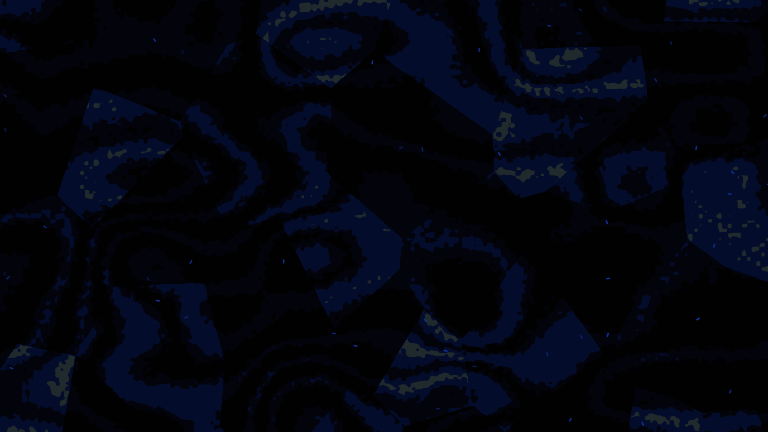
Write a Shadertoy shader that draws this background.

```glsl
// Dark night-blue camouflage: angular shards crossed by ragged contour bands and tiny sparks.

const vec3 BLACK = vec3(0.003, 0.003, 0.007);
const vec3 DUSK  = vec3(0.012, 0.013, 0.048);
const vec3 NAVY  = vec3(0.016, 0.047, 0.168);
const vec3 ASH   = vec3(0.125, 0.165, 0.172);
const vec3 SPARK = vec3(0.06, 0.20, 0.62);
const float PI = 3.14159;

// Integer hash of a lattice point, two values in 0..1
vec2 hash22(vec2 cell) {
    uvec2 v = uvec2(ivec2(cell) + 4096) * 1664525u + 1013904223u;
    v.x += v.y * 1664525u;
    v.y += v.x * 1664525u;
    v ^= v >> 16u;
    v.x += v.y * 1664525u;
    v.y += v.x * 1664525u;
    v ^= v >> 16u;
    return vec2(v & 65535u) / 65535.0;
}

float valueNoise(vec2 p) {
    vec2 i = floor(p), f = fract(p);
    f = f * f * f * (f * (f * 6.0 - 15.0) + 10.0);
    float low  = mix(hash22(i).x, hash22(i + vec2(1, 0)).x, f.x);
    float high = mix(hash22(i + vec2(0, 1)).x, hash22(i + vec2(1, 1)).x, f.x);
    return mix(low, high, f.y);
}

// Evenly spread tone per shard, with distinct dark and bright groups
float shardTone(vec2 cell) {
    float h = fract(dot(cell, vec2(0.7549, 0.5698)) + 0.31);
    return smoothstep(0.32, 0.96, h);
}

// Tone of the nearest Voronoi shard, smoothed across its border
float shards(vec2 p, float pixel) {
    vec2 base = floor(p), near = vec2(0), next = vec2(0);
    float dNear = 1e3, dNext = 1e3, toneNear = 0.0, toneNext = 0.0;
    for (int y = -2; y <= 2; y++)
    for (int x = -2; x <= 2; x++) {
        vec2 cell = base + vec2(x, y);
        vec2 seed = cell + hash22(cell + 57.0);
        float d = dot(seed - p, seed - p);
        if (d < dNear) {
            dNext = dNear; next = near; toneNext = toneNear;
            dNear = d; near = seed; toneNear = shardTone(cell);
        } else if (d < dNext) {
            dNext = d; next = seed; toneNext = shardTone(cell);
        }
    }
    float border = (dNext - dNear) / (2.0 * max(distance(near, next), 1e-3));
    return mix(toneNext, toneNear, clamp(0.5 + border / pixel, 0.0, 1.0));
}

// Wavy contour lines of a smooth height field, 0..1
float contours(vec2 p, float count) {
    float height = valueNoise(p) + 0.4 * valueNoise(p * 2.1 + 17.0);
    return 0.5 + 0.5 * sin(2.0 * PI * count * height);
}

// Sparse short dashes of varied strength, one at most per grid square
float sparks(vec2 p, float density, float chance, float pixel) {
    vec2 cell = floor(p * density);
    vec2 pick = hash22(cell + 311.0), place = hash22(cell + 733.0);
    vec2 q = p - (cell + 0.2 + 0.6 * place) / density;
    float angle = pick.y * PI;
    vec2 along = vec2(cos(angle), sin(angle));
    q -= along * clamp(dot(q, along), -0.003, 0.003);
    float dash = 1.0 - smoothstep(-0.5, 0.5, (length(q) - 0.0018) / pixel);
    return dash * step(pick.x, chance) * mix(0.35, 1.0, place.x);
}

float above(float level, float value, float softness) {
    return smoothstep(level - softness, level + softness, value);
}

void mainImage(out vec4 fragColor, in vec2 fragCoord) {
    float pixel = 1.0 / iResolution.y;
    vec2 p = fragCoord * pixel;

    // Fine grain roughens the band outlines and breaks them into flecks
    vec2 ragged = vec2(valueNoise(p * 95.0), valueNoise(p * 95.0 + 140.0)) - 0.5;
    float grain = valueNoise(p * 90.0 + 290.0) - 0.5;

    // Shared brightness of shards and bands
    float tone = shards(p * vec2(4.3, 3.5) + 5.0, 3.9 * pixel);
    float band = contours((p + 0.014 * ragged) * vec2(2.5, 3.1) + 3.0, 4.6);
    float value = 0.45 * tone + 0.5 * band + 0.15 * grain;

    // Stepped palette
    float softness = clamp(0.5 * fwidth(value), 0.002, 0.035);
    vec3 color = mix(BLACK, DUSK, above(0.39, value, softness));
    color = mix(color, NAVY, above(0.58, value, softness));
    color = mix(color, ASH, above(0.90, value, softness));

    color = mix(color, SPARK, sparks(p, 24.0, 0.03, pixel));
    fragColor = vec4(color, 1.0);
}
```
